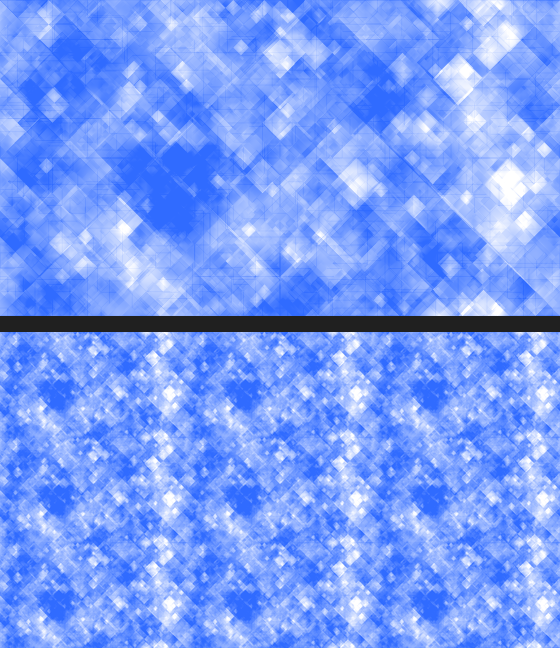
Top, the tile; bottom, the same tile 3 across and 3 down.
Give the GLSL for this background, as a Shadertoy shader.

```glsl
// Seamless blue field of nested, mirrored and smeared diamonds with fine seams.
#define DEEP vec3(0.19, 0.42, 1.0)
#define PALE vec3(1.0, 1.0, 1.0)
#define MEAN 0.335        // average lightness
#define CLOUD 0.50        // strength of the broad soft patches
#define CONTRAST 0.52     // strength of the largest diamonds
#define FALLOFF 0.79      // strength ratio between layers
#define ROWS 4.0          // largest diamonds per canvas height
#define GROWTH 1.49       // row ratio between layers
#define LAYERS 6
#define GLINT 0.36        // brightness of the rare pale diamonds
#define SEAM 0.07         // darkness of the fine lines
#define SEAM_WIDTH 0.0008 // half width, in canvas heights

float hash(vec2 cell, float seed) {
    vec3 q = fract(vec3(cell.xyx) * 0.1031 + seed * 0.1373);
    q += dot(q, q.yzx + 33.33);
    return fract((q.x + q.y) * q.z);
}

float cornerSlope(vec2 cell, vec2 offset, vec2 period, float seed) {
    float angle = 6.28319 * hash(mod(cell, period), seed);
    return dot(vec2(cos(angle), sin(angle)), offset);
}

// Gradient noise over the unit tile, wrapping after a whole period.
float gradientNoise(vec2 p, vec2 period, float seed) {
    p *= period;
    vec2 i = floor(p), f = p - i, e = vec2(1.0, 0.0);
    vec2 w = f * f * f * (f * (f * 6.0 - 15.0) + 10.0);
    float low = mix(cornerSlope(i, f, period, seed),
                    cornerSlope(i + e.xy, f - e.xy, period, seed), w.x);
    float high = mix(cornerSlope(i + e.yx, f - e.yx, period, seed),
                     cornerSlope(i + e.xx, f - e.xx, period, seed), w.x);
    return mix(low, high, w.y);
}

// Diagonal lattice coordinates and back; count = diamonds across and up.
vec2 toDiagonal(vec2 p, vec2 count) {
    p *= count;
    return vec2(p.x + p.y, p.x - p.y);
}

vec2 fromDiagonal(vec2 d, vec2 count) {
    return 0.5 * vec2(d.x + d.y, d.x - d.y) / count;
}

float seamLine(float dist) {
    float soft = 0.5 / iResolution.y;
    return 1.0 - smoothstep(SEAM_WIDTH, SEAM_WIDTH + soft, dist);
}

float lightness(vec2 p) {
    float light = MEAN + CLOUD * gradientNoise(p, vec2(5.0, 3.0), 1.0);
    float amp = CONTRAST, parentPick = 0.2;

    for (int k = 0; k < LAYERS; k++) {
        float seed = float(k) * 3.0 + 2.0;
        float rows = round(ROWS * pow(GROWTH, float(k)));
        vec2 count = vec2(round(rows * 16.0 / 9.0), rows);
        vec2 d = toDiagonal(p, count);
        vec2 cell = floor(d), f = d - cell;
        vec2 id = mod(vec2(cell.x + cell.y, cell.x - cell.y), 2.0 * count);
        vec2 centre = fromDiagonal(cell + 0.5, count);
        vec2 local = p - centre;

        // Smear along either diagonal, or mirror about the diamond's axes.
        vec2 q = centre + abs(local);
        vec2 period = count;
        if (parentPick < 0.64) {
            vec2 snapped = parentPick < 0.32 ? vec2(cell.x + 0.5, d.y)
                                             : vec2(d.x, cell.y + 0.5);
            q = fromDiagonal(snapped, count);
            period = ceil(count * 0.6);
        }
        light += amp * gradientNoise(q, period, seed);

        // Rare pale diamonds, brightest along the vertical axis.
        float pick = hash(id, seed + 1.0);
        vec2 across = abs(local) * count * 2.0;
        if (k > 0 && k < 5 && pick > 0.96)
            light += GLINT * (1.0 - 0.7 * across.x) * (1.0 - 0.4 * across.y);

        // Faint seams on axes and edges of some diamonds.
        float kind = hash(id, seed + 2.0);
        vec2 axis = abs(local) * vec2(16.0 / 9.0, 1.0);
        vec2 edge = min(f, 1.0 - f) / (rows * 1.414);
        float dist = kind < 0.2 ? axis.y : kind < 0.34 ? axis.x
                   : kind < 0.5 ? min(edge.x, edge.y) : 1.0;
        if (k < 5) light -= SEAM * seamLine(dist);

        parentPick = pick;
        amp *= FALLOFF;
    }
    return clamp(light, 0.0, 1.0);
}

void mainImage(out vec4 fragColor, in vec2 fragCoord) {
    // Four samples smooth the diamond edges.
    float light = 0.0;
    for (int s = 0; s < 4; s++) {
        vec2 shift = vec2(s % 2, s / 2) * 0.5 - 0.25;
        light += 0.25 * lightness((fragCoord + shift) / iResolution.xy);
    }
    fragColor = vec4(mix(DEEP, PALE, light), 1.0);
}
```
